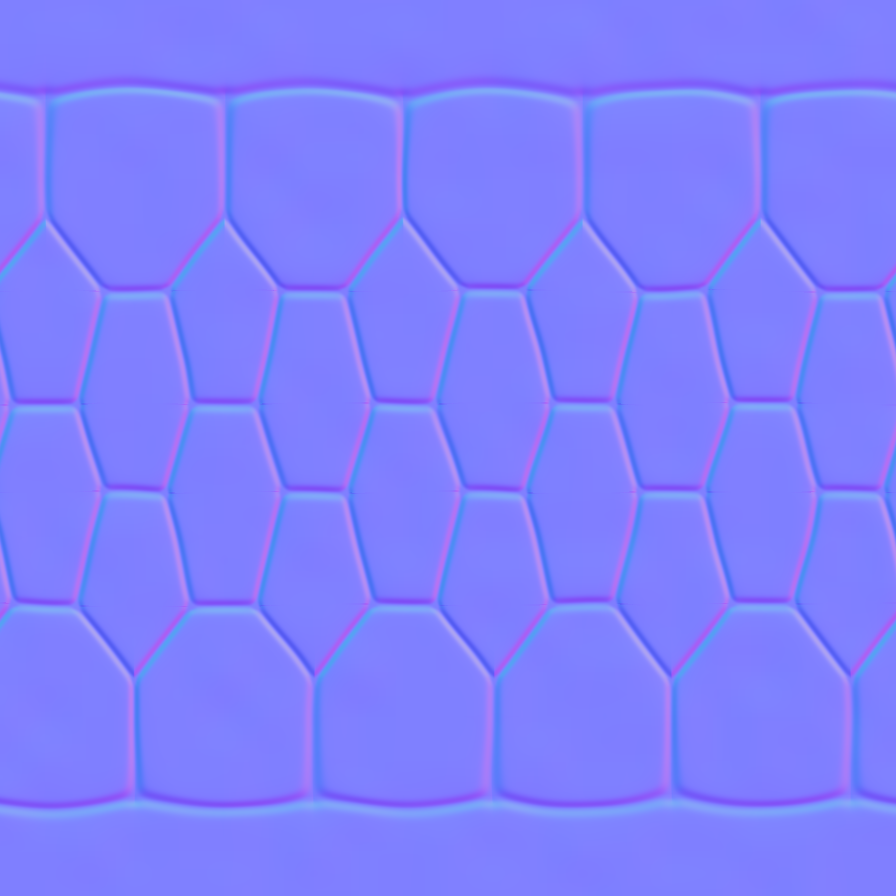
Reproduce this texture map procedurally as a WebGL 1 fragment shader.

```glsl
precision highp float;

uniform vec2 u_resolution;

#define REPEATS 5.0        // scales across the tile
#define DEPTH 0.0142       // groove depth, in scale widths
#define SLANT_WIDTH 0.023
#define LEVEL_WIDTH 0.026
#define UPRIGHT_WIDTH 0.025
#define RIM_WIDTH 0.029
#define RIM_HEIGHT 2.01    // rim distance from the middle line
#define RIM_DIP 0.07       // sag of the rim between scales
#define WOBBLE 0.022
#define MOTTLE 0.0050

float hash(vec2 p) {
  return fract(sin(dot(p, vec2(12.9898, 78.233))) * 43758.5453);
}

// Value noise that wraps after 'period' lattice cells.
float noise(vec2 p, float period) {
  vec2 i = floor(p), f = fract(p);
  f = f * f * (3.0 - 2.0 * f);
  vec2 lo = mod(i, period), hi = mod(i + 1.0, period);
  return mix(mix(hash(lo), hash(vec2(hi.x, lo.y)), f.x),
             mix(hash(vec2(lo.x, hi.y)), hash(hi), f.x), f.y);
}

float segmentDistance(vec2 p, vec2 a, vec2 b) {
  vec2 ab = b - a;
  return length(p - a - ab * clamp(dot(p - a, ab) / dot(ab, ab), 0.0, 1.0));
}

// Share of the surface left uncut: a crisp groove inside a faint wide hollow.
float uncut(float dist, float width) {
  float t = dist * dist / (width * width);
  return 1.0 - 0.86 * exp(-t) - 0.14 * exp(-t / 7.0);
}

float scaleHeight(vec2 p) {
  // The lower half is the upper half turned around by half a scale.
  float lower = step(p.y, 0.0);
  float u = p.x - 0.25 + 0.5 * lower;
  float column = mod(floor(u + 0.5), REPEATS);
  vec2 q = vec2(abs(fract(u + 0.5) - 0.5), abs(p.y));

  // Corners of the folded net
  vec2 levelA = vec2(0.176, 0.247);
  vec2 levelB = vec2(0.324, 0.875);
  vec2 apex = vec2(0.0, 1.30);
  vec2 rimFoot = vec2(0.0, RIM_HEIGHT - RIM_DIP);

  // Slanted sides
  float land = uncut(segmentDistance(q, vec2(0.5 - levelA.x, -levelA.y), levelA), SLANT_WIDTH);
  land *= uncut(segmentDistance(q, levelA, levelB), SLANT_WIDTH);
  land *= uncut(segmentDistance(q, levelB, apex), SLANT_WIDTH);

  // Level ends, with a longer slope on their lower side
  float side = 1.0 - 2.0 * lower;
  float widthA = LEVEL_WIDTH * ((q.y - levelA.y) * side < 0.0 ? 1.25 : 1.0);
  float widthB = LEVEL_WIDTH * ((q.y - levelB.y) * side < 0.0 ? 1.25 : 1.0);
  land *= uncut(segmentDistance(q, vec2(0.0, levelA.y), levelA), widthA);
  land *= uncut(segmentDistance(q, levelB, vec2(0.5, levelB.y)), widthB);

  // Upright joints, flared toward the rim and uneven between columns
  float flare = exp(-max(rimFoot.y - q.y, 0.0) / 0.16);
  float uneven = 0.85 + 0.4 * hash(vec2(column, lower + 7.0));
  land *= uncut(segmentDistance(q, apex, rimFoot), UPRIGHT_WIDTH * (uneven + 0.9 * flare));

  // Arched rim, softer on the outside and wide where scales meet
  float sag = 1.0 - 2.0 * q.x;
  float rim = q.y - RIM_HEIGHT + RIM_DIP * sag * sag;
  float meeting = exp(-q.x / 0.09);
  land *= uncut(rim, RIM_WIDTH * (rim > 0.0 ? 1.35 : 1.0 + 0.7 * meeting));

  return DEPTH * (1.0 + 0.5 * meeting * flare) * (land - 1.0);
}

float surfaceHeight(vec2 p) {
  vec2 bend = vec2(noise(p * 3.0, 3.0 * REPEATS),
                   noise(p * 3.0 + vec2(4.0, 9.0), 3.0 * REPEATS)) - 0.5;
  vec2 centred = p - vec2(0.0, 0.5 * REPEATS);
  return scaleHeight(centred + WOBBLE * bend)
       + MOTTLE * noise(p * 4.0, 4.0 * REPEATS);
}

void main() {
  vec2 p = gl_FragCoord.xy / u_resolution * REPEATS;

  // Slope by central differences
  vec2 e = vec2(0.004, 0.0);
  vec2 slope = vec2(surfaceHeight(p + e.xy) - surfaceHeight(p - e.xy),
                    surfaceHeight(p + e.yx) - surfaceHeight(p - e.yx)) / (2.0 * e.x);

  vec3 normal = normalize(vec3(-slope, 1.0));
  gl_FragColor = vec4(normal * 0.5 + 0.5, 1.0);
}
```
